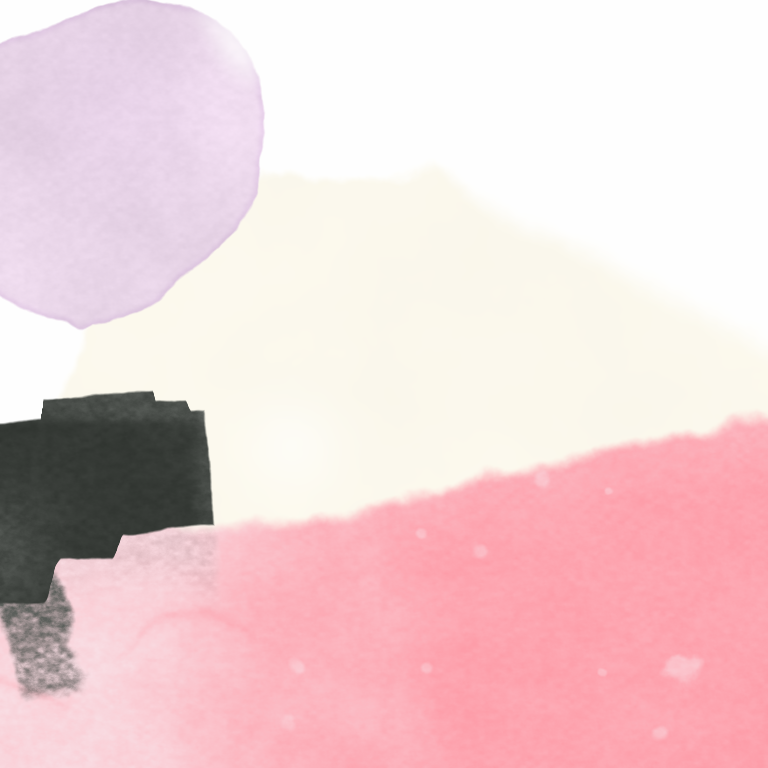
Reproduce this background procedurally as a WebGL 1 fragment shader.

```glsl
precision highp float;
// Abstract watercolour: a lilac blob, a cream hill, a charcoal brush block and a
// pink wash on white paper. Each wash is a signed edge height or radius, roughened
// by fractal noise, then tinted with pigment blooms, rims and paper grain.

uniform vec2 u_resolution;

#define PAPER vec3(0.998, 0.998, 0.996)
#define CREAM vec3(0.985, 0.973, 0.928)
#define LILAC vec3(0.920, 0.846, 0.918)
#define PINK_PALE vec3(0.978, 0.835, 0.862)
#define PINK_DEEP vec3(0.992, 0.645, 0.688)
#define CHARCOAL vec3(0.215, 0.232, 0.215)
#define ROUGHNESS 0.014
#define GRAIN 0.045

float hash(vec2 p) {
  return fract(sin(dot(p, vec2(127.1, 311.7))) * 43758.545);
}

float noise(vec2 p) {
  vec2 i = floor(p), f = fract(p);
  f = f * f * (3.0 - 2.0 * f);
  return mix(mix(hash(i), hash(i + vec2(1.0, 0.0)), f.x),
             mix(hash(i + vec2(0.0, 1.0)), hash(i + vec2(1.0, 1.0)), f.x), f.y);
}

float fbm(vec2 p) {
  float sum = 0.0, amp = 0.5;
  for (int i = 0; i < 5; i++) {
    sum += amp * noise(p);
    p = mat2(1.6, 1.2, -1.2, 1.6) * p + 3.7;
    amp *= 0.5;
  }
  return sum;
}

float bump(float x, float center, float width) {
  float t = (x - center) / width;
  return exp(-t * t);
}

// Positive inside the lilac blob
float lilacDepth(vec2 p) {
  vec2 q = p - vec2(0.12, 0.79);
  float a = atan(q.y, q.x);
  float radius = 0.2135 + 0.033 * bump(a, 0.7, 0.61) - 0.033 * bump(a, 1.92, 0.436)
               - 0.022 * bump(a, -0.87, 0.384) + 0.008 * bump(a, -1.63, 0.06);
  return radius - length(q);
}

// Positive inside the cream hill
float creamDepth(vec2 p) {
  float top = min(0.767, 0.775 - 0.5 * (p.x - 0.55)) + 0.018 * bump(p.x, 0.56, 0.035);
  float left = 0.09 + 0.4 * (p.y - 0.5);
  return min(top - p.y, p.x - left);
}

float pinkDepth(vec2 p) {
  float top = 0.318 + 0.235 * max(p.x - 0.4, 0.0) + 0.008 * bump(p.x, 0.65, 0.06);
  return top - p.y;
}

// Charcoal block with a stepped top and a ragged stepped bottom
float blockDepth(vec2 p) {
  float top = 0.449 + 0.1 * min(p.x, 0.2) + 0.024 * smoothstep(0.052, 0.057, p.x)
            - 0.014 * smoothstep(0.198, 0.204, p.x) - 0.014 * smoothstep(0.242, 0.25, p.x);
  float bottom = mix(0.215, 0.272, smoothstep(0.055, 0.08, p.x))
               + 0.03 * smoothstep(0.145, 0.16, p.x) + 0.016 * smoothstep(0.16, 0.27, p.x);
  float right = 0.267 + 0.085 * (0.466 - p.y);
  return min(min(top - p.y, p.y - bottom), right - p.x);
}

// Pale round blooms, one per random grid cell
float blooms(vec2 p) {
  vec2 cell = floor(p * 12.0), f = fract(p * 12.0);
  vec2 center = 0.3 + 0.4 * vec2(hash(cell), hash(cell + 9.0));
  float size = 0.06 + 0.1 * hash(cell + 5.0);
  return smoothstep(size, size * 0.4, length(f - center)) * step(0.68, hash(cell + 2.0));
}

void main() {
  vec2 p = gl_FragCoord.xy / u_resolution;
  vec2 wobble = vec2(fbm(p * 24.0), fbm(p * 24.0 + 40.0)) - 0.48;
  vec2 rough = p + wobble * ROUGHNESS;
  float cloud = fbm(p * 6.0);
  float fiber = fbm(p * vec2(110.0, 150.0)) - 0.48;

  // Cream hill with a feathered slope
  float d = creamDepth(p + wobble * 0.03);
  float feather = mix(0.008, 0.03, smoothstep(0.5, 0.7, p.x));
  vec3 color = mix(PAPER, CREAM + 0.02 * (cloud - 0.5), smoothstep(-feather, feather, d));
  color = mix(color, PAPER, 0.5 * bump(length(p - vec2(0.38, 0.42)), 0.0, 0.06));

  // Lilac blob, pigment gathered at the rim, washed out at the upper right
  d = lilacDepth(rough);
  vec3 lilac = LILAC + 0.1 * (0.48 - cloud) + GRAIN * fiber;
  lilac -= vec3(0.035, 0.05, 0.025) * (bump(d, 0.002, 0.005) + 0.5 * bump(length(p - vec2(0.15, 0.86)), 0.0, 0.13));
  float washed = smoothstep(0.0, 0.055, p.x + 0.45 * p.y - 0.68) * smoothstep(0.87, 0.94, p.y);
  color = mix(color, lilac, smoothstep(-0.0015, 0.0025, d) * (1.0 - 0.7 * washed));

  // Pink wash, denser to the right and bottom
  d = pinkDepth(p + wobble * 0.025);
  float density = smoothstep(0.08, 0.62, p.x + 0.45 * (cloud - 0.48) + 0.12 * (0.2 - p.y));
  density *= 0.78 + 0.22 * smoothstep(0.0, 0.12, d);
  density += 0.35 * (fbm(p * vec2(7.0, 14.0) + 12.0) - 0.48) + 0.35 * fiber;
  float arc = 0.205 - 6.0 * (rough.x - 0.255) * (rough.x - 0.255);
  float ridge = bump(rough.y, arc, 0.008) * smoothstep(0.14, 0.2, p.x) * smoothstep(0.35, 0.28, p.x);
  ridge += bump(rough.y, 0.115 - 0.4 * rough.x, 0.006) * smoothstep(0.1, 0.08, p.x);
  density += 0.28 * ridge;
  float spot = 0.45 * blooms(rough) + 0.6 * smoothstep(0.026, 0.012, length(p + wobble * 0.04 - vec2(0.89, 0.125)));
  density -= spot * smoothstep(0.25, 0.45, p.x);
  vec3 pink = mix(PINK_PALE, PINK_DEEP, clamp(density, -0.3, 1.15));
  color = mix(color, pink, smoothstep(-0.009, 0.012, d));

  // Thin grey stain and dry-brush drip below the block
  float stain = smoothstep(0.29, 0.275, rough.x) * smoothstep(0.2, 0.28, p.y + 0.15 * (cloud - 0.5)) * smoothstep(0.32, 0.3, p.y);
  color = mix(color, vec3(0.66, 0.61, 0.62), 0.24 * stain * (0.7 + 2.0 * fiber));
  float dripCenter = 0.035 + 0.25 * (0.23 - rough.y);
  float drip = smoothstep(0.05, 0.034, abs(rough.x + wobble.x * 0.03 - dripCenter));
  drip *= smoothstep(0.085, 0.105, rough.y + wobble.y * 0.03) * smoothstep(0.27, 0.24, p.y);
  float dryness = mix(0.48, 0.78, smoothstep(0.13, 0.23, p.y)) + 1.1 * fiber;
  color = mix(color, CHARCOAL + 0.14, drip * clamp(dryness, 0.0, 1.0));

  // Charcoal block, worn at its upper band, right rim and lower left
  d = blockDepth(p + wobble * 0.008);
  float worn = 0.5 * smoothstep(0.445, 0.46, p.y) + 0.6 * bump(length(p - vec2(0.0, 0.28)), 0.0, 0.08);
  worn += 0.4 * bump(p.x, 0.27, 0.015) + 0.5 * (cloud - 0.5);
  vec3 charcoal = CHARCOAL + 0.14 * max(worn, -0.1) + 0.14 * fiber * (0.4 + worn);
  color = mix(color, charcoal, smoothstep(-0.0015, 0.0025, d));

  gl_FragColor = vec4(color, 1.0);
}
```
